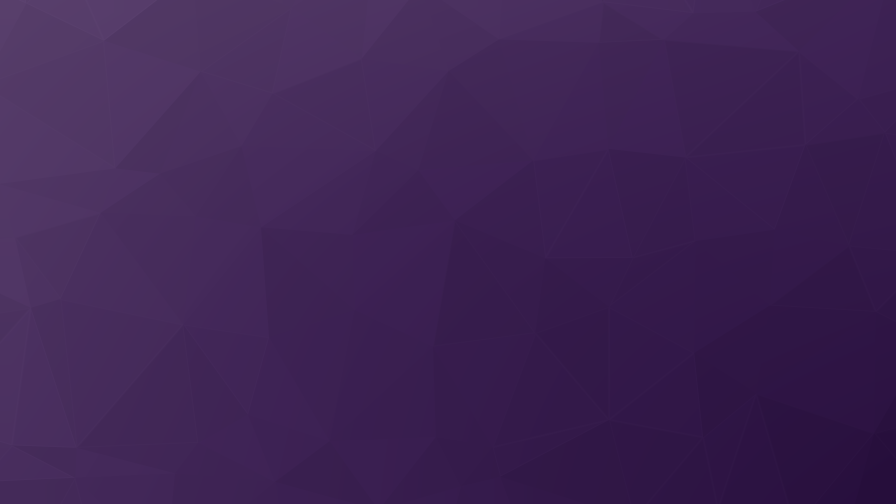
This background is drawn by a WebGL 2 fragment shader. Its source:

```glsl
#version 300 es
precision highp float;

uniform vec2 u_resolution;
out vec4 fragColor;

const float ROWS = 5.8;
const float JITTER = 0.36;
const float PI = 3.14159265;
const vec3 LILAC = vec3(0.345, 0.247, 0.420);
const vec3 PLUM = vec3(0.237, 0.131, 0.325);
const vec3 NIGHT = vec3(0.148, 0.053, 0.232);

vec2 hash22(vec2 p) {
    vec3 q = fract(p.xyx * vec3(0.1031, 0.1030, 0.0973));
    q += dot(q, q.yzx + 33.33);
    return fract((q.xx + q.yz) * q.zy);
}

// Mesh corner: a grid point moved by a random offset
vec2 meshPoint(vec2 id) {
    return id + JITTER * (2.0 * hash22(id + 57.0) - 1.0);
}

// Diagonal fade from the upper left to the lower right
vec3 backdrop(vec2 uv) {
    float x = clamp(uv.x, 0.0, 1.0);
    float d = clamp(1.0 - uv.y, 0.0, 1.0);
    float t = 0.52 * x + 0.35 * d + 0.13 * x * d;
    t += 0.12 * sin(PI * x) * sin(PI * d);
    return t < 0.54 ? mix(LILAC, PLUM, t / 0.54)
                    : mix(PLUM, NIGHT, (t - 0.54) / 0.46);
}

float cross2(vec2 a, vec2 b) {
    return a.x * b.y - a.y * b.x;
}

// Signed distance to the line through a and b, positive on its left
float lineSide(vec2 p, vec2 a, vec2 b) {
    return cross2(normalize(b - a), p - a);
}

// Depth inside a triangle, positive within
float triangleDepth(vec2 p, vec2 a, vec2 b, vec2 c) {
    float turn = sign(cross2(b - a, c - a));
    vec3 sides = turn * vec3(lineSide(p, a, b), lineSide(p, b, c), lineSide(p, c, a));
    return min(sides.x, min(sides.y, sides.z));
}

// Facet colour in rgb, multiplied by its coverage in alpha
vec4 facet(vec2 p, vec2 a, vec2 b, vec2 c, vec2 seed, float aspect, float pixel) {
    float depth = triangleDepth(p, a, b, c);
    float cover = clamp(0.5 + depth / pixel, 0.0, 1.0);
    vec2 scale = vec2(ROWS * aspect, ROWS);
    vec2 centre = (a + b + c) / 3.0;
    vec2 rnd = hash22(seed);

    vec3 colour = backdrop(mix(p, centre, 0.55) / scale);
    colour *= 1.0 + 0.05 * (rnd.x - 0.5);
    // Faint pale seam on some facets
    float seam = 1.0 - smoothstep(0.0, max(pixel, 0.02), abs(depth));
    colour += 0.010 * seam * step(0.75, rnd.y);
    return vec4(colour, 1.0) * cover;
}

void main() {
    float aspect = u_resolution.x / u_resolution.y;
    vec2 uv = gl_FragCoord.xy / u_resolution;
    vec2 p = uv * vec2(aspect, 1.0) * ROWS;
    float pixel = ROWS / u_resolution.y;
    vec2 cell = floor(p);
    vec4 sum = vec4(backdrop(uv), 1.0) * 0.0001;

    // Split each nearby quad along its shorter diagonal
    for (int j = -1; j <= 1; j++) {
        for (int i = -1; i <= 1; i++) {
            vec2 id = cell + vec2(i, j);
            vec2 a = meshPoint(id);
            vec2 b = meshPoint(id + vec2(1.0, 0.0));
            vec2 c = meshPoint(id + vec2(1.0, 1.0));
            vec2 d = meshPoint(id + vec2(0.0, 1.0));
            bool rising = distance(a, c) < distance(b, d);
            vec2 apex = rising ? c : d;
            vec2 base = rising ? a : b;
            sum += facet(p, a, b, apex, id + 11.3, aspect, pixel);
            sum += facet(p, base, c, d, id + 73.7, aspect, pixel);
        }
    }
    fragColor = vec4(sum.rgb / sum.a, 1.0);
}
```
